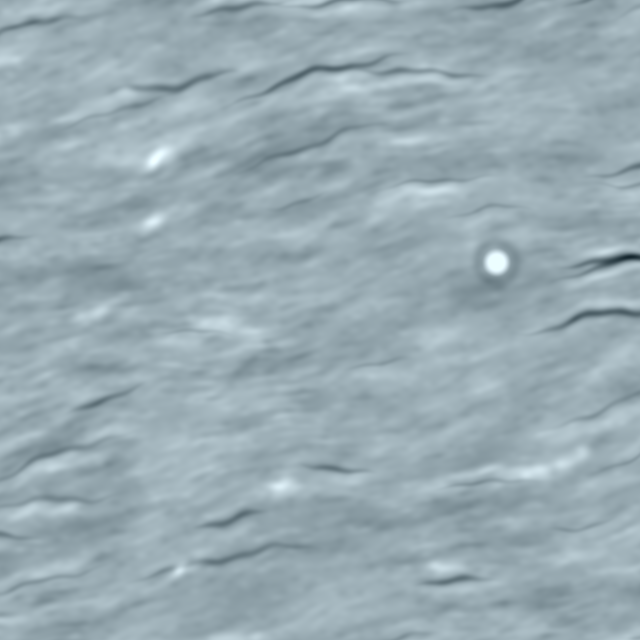
Give the GLSL for this texture, as a Shadertoy shader.

```glsl
// Blue-grey weathered rock with slanting streaks, dark creases and pale flecks.

vec4 hash(vec2 p) {
    vec4 q = fract(p.xyxy * vec4(0.1031, 0.1030, 0.0973, 0.1099));
    q += dot(q, q.wzxy + 33.33);
    return fract((q.xxyz + q.yzzw) * q.zywx);
}

// Cellular noise: one soft light or dark spot per cell, about -1 to 1
float spots(vec2 p) {
    vec2 cell = floor(p);
    float sum = 0.0;
    for (int j = -1; j <= 1; j++)
    for (int i = -1; i <= 1; i++) {
        vec2 id = cell + vec2(i, j);
        vec4 h = hash(id);
        vec2 d = p - id - h.xy;
        sum += (2.0 * h.z - 1.0) * exp(-5.0 * dot(d, d));
    }
    return sum;
}

vec2 rotate(vec2 p, float angle) {
    float c = cos(angle), s = sin(angle);
    return vec2(c * p.x + s * p.y, c * p.y - s * p.x);
}

// Tapered dark cracks, each with a pale ridge along one side
float creases(vec2 p) {
    vec2 size = vec2(0.27, 0.08);
    vec2 cell = floor(p / size);
    float tone = 0.0;
    for (int j = -1; j <= 1; j++)
    for (int i = -1; i <= 1; i++) {
        vec2 id = cell + vec2(i, j);
        vec4 h = hash(id + 51.0);
        vec4 k = hash(id + 87.0);
        if (k.x > 0.62) continue;
        vec2 d = rotate(p - (id + h.xy) * size, 0.36 * (h.z - 0.5));
        d.y += 0.004 * sin(d.x * 38.0 + 6.3 * k.y) + 0.0015 * sin(d.x * 110.0 + 6.3 * h.x);
        float halfLength = mix(0.06, 0.17, k.z);
        float along = abs(d.x + 0.02 * (k.y - 0.5)) / halfLength;
        float taper = 1.0 - smoothstep(0.1, 1.0, along);
        float width = mix(0.0035, 0.0075, taper * h.w);
        float side = k.w < 0.65 ? 1.0 : -1.0;
        float dark = exp(-d.y * d.y / (width * width));
        float ridge = (d.y * side + 0.016) / 0.009;
        tone -= taper * dark * (0.08 + 0.30 * h.w * h.w);
        tone += taper * exp(-ridge * ridge) * 0.13 * k.y;
    }
    return tone;
}

// Sparse pale chips, tilted more steeply than the streaks
float flecks(vec2 p) {
    vec2 cell = floor(p / 0.17);
    float tone = 0.0;
    for (int j = -1; j <= 1; j++)
    for (int i = -1; i <= 1; i++) {
        vec2 id = cell + vec2(i, j);
        vec4 h = hash(id + 23.0);
        vec4 k = hash(id + 140.0);
        if (k.x > 0.5) continue;
        vec2 d = rotate(p - (id + h.xy) * 0.17, 0.65 * h.z);
        d /= vec2(mix(0.02, 0.055, k.y), mix(0.008, 0.016, k.z));
        tone += exp(-dot(d, d)) * (0.06 + 0.18 * h.w * h.w);
    }
    return tone;
}

void mainImage(out vec4 fragColor, in vec2 fragCoord) {
    vec2 uv = fragCoord / iResolution.y;

    // Gently bent grain that rises to the right
    vec2 grain = uv;
    grain.y -= 0.19 * uv.x;
    grain.y += 0.012 * sin(7.0 * uv.x + 9.0 * uv.y)
             + 0.005 * sin(17.0 * uv.x - 13.0 * uv.y + 1.0)
             + 0.002 * sin(43.0 * uv.x + 31.0 * uv.y);

    // Layered streaks, calmer in some patches
    float activity = 0.85 + 0.6 * spots(uv * vec2(3.5, 5.0) + 8.0);
    float streaks = 0.085 * spots(grain * vec2(9.0, 34.0) + 3.0)
                  + 0.060 * spots(grain * vec2(19.0, 70.0) + 37.0)
                  + 0.040 * spots(rotate(uv, 0.5) * vec2(24.0, 62.0) + 61.0);
    float tone = 0.055 * spots(grain * vec2(4.5, 12.0) + 19.0);
    tone += activity * streaks;
    tone += 0.026 * spots(uv * vec2(55.0, 75.0) + 11.0);

    // Cracks and broken chips
    tone += creases(grain);
    float chipping = 0.9 + 0.9 * spots(uv * 38.0 + 5.0);
    tone += flecks(uv) * chipping;

    // One bright round pebble with a faint shadow
    float pebble = length(uv - vec2(0.776, 0.59));
    tone -= 0.10 * exp(-pow((pebble - 0.030) / 0.010, 2.0));
    tone = mix(tone, 0.33, 1.0 - smoothstep(0.011, 0.024, pebble));

    vec3 slate = vec3(0.597, 0.668, 0.698);
    fragColor = vec4(clamp(slate + tone, 0.0, 1.0), 1.0);
}
```
